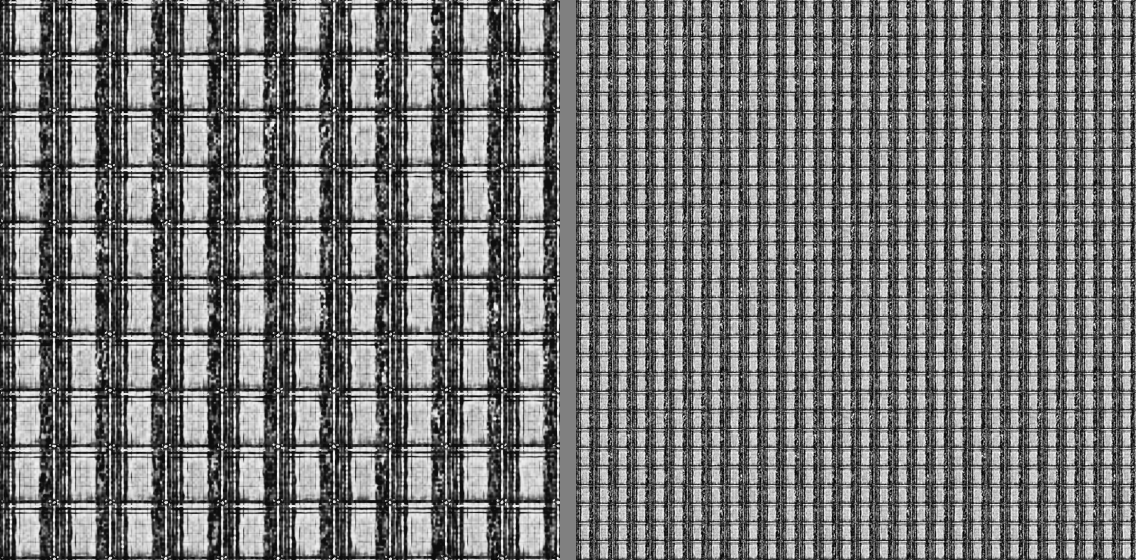
Left: one tile. Right: repeated 3 by 3.
A Shadertoy shader for this pattern:

```glsl
const float REPEATS = 10.0;     // cells across and down
const float EDGE = 0.015;       // stripe softness, in cells
const float WOBBLE = 0.006;     // unevenness of the threads, in cells
const float FRAY = 0.035;       // raggedness of the panel sides, in cells
const float COLUMN_SHIFT = 0.014;
const float SPECKLE = 0.50;     // pale flecks in the dark column
const float WEAR = 0.62;        // fine wear over everything
const float CONTRAST = 0.55;    // share of the steep tonal curve
const vec2 KNOT = vec2(0.967, 0.972);
const vec3 INK = vec3(0.05);
const vec3 PAPER = vec3(0.94);

float hash(vec2 p) {
    return fract(sin(dot(p, vec2(127.1, 311.7))) * 43758.5453);
}

// Value noise on a lattice that wraps at the canvas edge
float noise(vec2 uv, vec2 lattice) {
    vec2 p = uv * lattice;
    vec2 i = floor(p), f = fract(p);
    f = f * f * (3.0 - 2.0 * f);
    vec2 a = mod(i, lattice), b = mod(i + 1.0, lattice);
    return mix(mix(hash(a), hash(vec2(b.x, a.y)), f.x),
               mix(hash(vec2(a.x, b.y)), hash(b), f.x), f.y);
}

// Stripe of chosen softness repeating once per cell
float softStripe(float x, float center, float halfWidth, float soft) {
    float d = abs(fract(x - center + 0.5) - 0.5);
    return 1.0 - smoothstep(halfWidth - soft, halfWidth + soft, d);
}

float stripe(float x, float center, float halfWidth) {
    return softStripe(x, center, halfWidth, EDGE);
}

void mainImage(out vec4 fragColor, in vec2 fragCoord) {
    vec2 uv = fragCoord / iResolution.xy;
    uv.y = 1.0 - uv.y;

    // Thread streaks and speckle
    float warpStreak = noise(uv, vec2(250.0, 60.0));
    float weftStreak = noise(uv, vec2(60.0, 250.0));
    float speck = noise(uv, vec2(240.0, 210.0));
    float blotch = noise(uv, vec2(130.0, 100.0));
    float flecks = smoothstep(0.35, 0.90, 0.4 * speck + 0.3 * blotch + 0.3 * warpStreak);

    // Slightly irregular cell coordinates
    vec2 cell = uv * REPEATS;
    cell.y += (hash(vec2(floor(cell.x), 7.0)) - 0.5) * COLUMN_SHIFT;
    cell += (vec2(noise(uv, vec2(60.0, 90.0)), noise(uv, vec2(90.0, 60.0))) - 0.5) * WOBBLE;
    float tone = hash(mod(floor(cell), REPEATS)) - 0.5;
    vec2 q = fract(cell);

    // Pale panel, greyer and more woven toward the middle
    float ragged = (noise(uv, vec2(40.0, 70.0)) - 0.5) * FRAY;
    float body = softStripe(q.x + ragged, 0.492, 0.212, 0.026);
    float center = softStripe(q.x, 0.49, 0.13, 0.03) * softStripe(q.y, 0.53, 0.29, 0.06);
    float threads = stripe(q.x, 0.43, 0.011) * warpStreak + stripe(q.x, 0.55, 0.009) * warpStreak
                  + stripe(q.y, 0.36, 0.010) * weftStreak + stripe(q.y, 0.52, 0.008) * weftStreak
                  + stripe(q.y, 0.68, 0.012) * weftStreak;
    float weave = 0.96 - 0.24 * threads - center * (0.12 + 0.06 * tone)
                - 0.22 * warpStreak * weftStreak;
    weave -= 0.55 * stripe(q.x, 0.350, 0.011) * smoothstep(0.20, 0.75, warpStreak);
    weave -= 0.30 * stripe(q.x, 0.635, 0.009) * smoothstep(0.25, 0.80, warpStreak);

    // Dark column on the right and fine lines on the left
    float shade = softStripe(q.x, 0.80, 0.125, 0.03);
    float dark = 0.08 + 0.18 * warpStreak + shade * SPECKLE * flecks * (1.0 + 0.8 * tone);
    dark += 0.45 * stripe(q.x, 0.065, 0.012) * (0.4 + warpStreak);
    dark += 0.34 * stripe(q.x, 0.125, 0.010) * (0.3 + speck);
    dark -= 0.08 * stripe(q.x, 0.925, 0.018) + 0.08 * stripe(q.x, 0.245, 0.025);
    float light = mix(dark, weave, body);
    light = max(light, stripe(q.x, 0.190, 0.020) * (0.60 + 0.45 * weftStreak));

    // Ragged lower end of the panel
    float frayed = smoothstep(0.76, 0.93, q.y) * (1.0 - smoothstep(0.96, 1.0, q.y));
    light *= 1.0 - 0.75 * frayed * smoothstep(0.20, 0.80, 0.4 * warpStreak + 0.3 * weftStreak + 0.3 * speck);

    // Cross lines
    float gap = stripe(q.y, 0.960, 0.026);
    float upper = stripe(q.y, 0.085, 0.018);
    float lower = stripe(q.y, 0.160, 0.013);
    light *= 1.0 - gap * (1.0 - 0.55 * speck);
    light *= 1.0 - upper * (0.98 - 0.40 * weftStreak);
    light *= 1.0 - lower * (0.95 - 0.55 * weftStreak);
    float span = mix(0.32, 1.0, stripe(q.x, 0.45, 0.29));
    light = max(light, stripe(q.y, 0.036, 0.019) * span * (0.60 + 0.45 * weftStreak));

    // Bright upright rail
    float rail = stripe(q.x, KNOT.x, 0.021) * (0.75 + 0.30 * speck);
    light = max(light, rail * (1.0 - 0.7 * gap));

    // Knot where rail and gap cross
    vec2 d = fract(q - KNOT + 0.5) - 0.5;
    d += (vec2(speck, blotch) - 0.5) * 0.03;
    float ring = 1.0 - smoothstep(0.045, 0.085, length(d));
    float bead = 1.0 - smoothstep(0.016, 0.042, length(d));
    float satellites = 1.0 - smoothstep(0.008, 0.034, length(abs(d) - vec2(0.070, 0.032)));
    light = mix(light, 0.10, ring * 0.8);
    light = max(light, max(bead * 0.9, satellites * (0.3 + 0.6 * speck)));

    // Fine wear, gentler on the panel, then a steeper tonal curve
    float wear = 0.5 * speck + 0.25 * (warpStreak + weftStreak) - 0.5;
    light += wear * WEAR * mix(1.0, 0.60, body);
    light = clamp(light, 0.0, 1.0);
    light = mix(light, smoothstep(0.0, 1.0, light), CONTRAST);
    fragColor = vec4(mix(INK, PAPER, light), 1.0);
}
```
